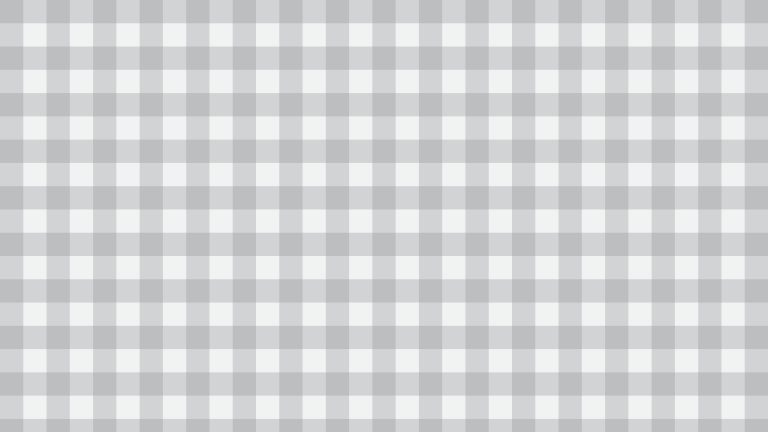
Reproduce this pattern procedurally as a Shadertoy shader.

```glsl
// Grey gingham check: two sets of translucent bands crossing on a pale ground.

const float REPEATS_ACROSS = 16.5;
const float BAND_SHARE = 0.5;   // band width as a share of one repeat

const vec3 GROUND  = vec3(0.945, 0.951, 0.949);
const vec3 SINGLE  = vec3(0.823, 0.827, 0.832);
const vec3 CROSSED = vec3(0.742, 0.745, 0.750);

// Coverage of a band that starts at each whole number, with smoothed edges.
float band(float position, float share, float pixel) {
    float fromCentre = abs(fract(position - 0.5 * share + 0.5) - 0.5);
    return clamp((0.5 * share - fromCentre) / pixel + 0.5, 0.0, 1.0);
}

// Colour of the cloth where upright and level bands overlap.
vec3 gingham(float upright, float level) {
    return mix(mix(GROUND, SINGLE, upright), mix(SINGLE, CROSSED, upright), level);
}

void mainImage(out vec4 fragColor, in vec2 fragCoord) {
    // Square repeats, counted from the top left corner.
    float pixel = REPEATS_ACROSS / iResolution.x;
    vec2 cell = vec2(fragCoord.x, iResolution.y - fragCoord.y) * pixel;

    float upright = band(cell.x, BAND_SHARE, pixel);
    float level = band(cell.y, BAND_SHARE, pixel);
    fragColor = vec4(gingham(upright, level), 1.0);
}
```
